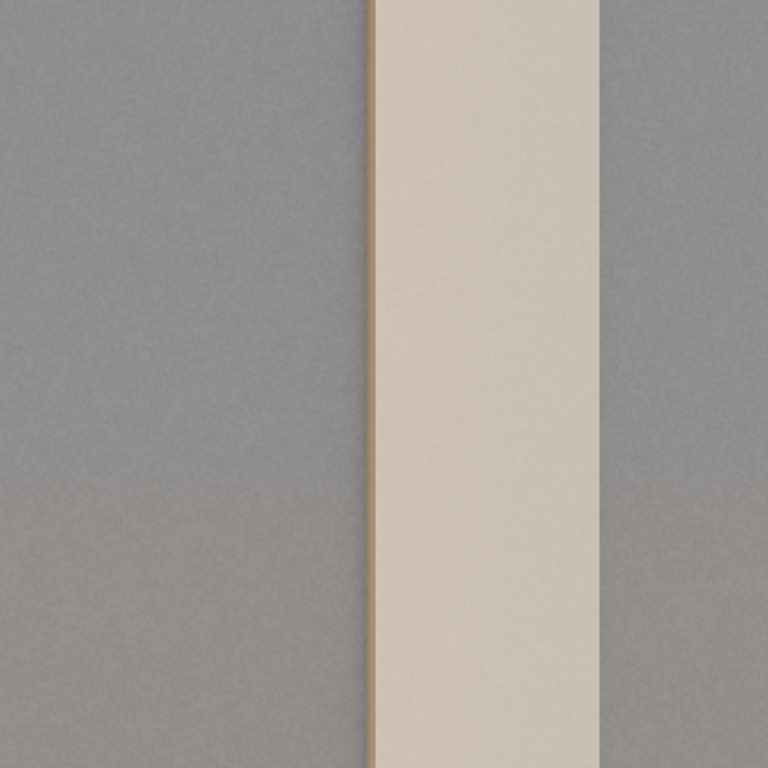
This background is drawn by a Shadertoy shader. Its source:

```glsl
// A pale upright board with a thin tan side edge, standing before a grey wall.
// Soft vertical steps lay out the bands; gentle gradients shade them, and
// layered value noise gives the surfaces a fine matte grain.

// Horizontal places, in canvas widths
const float SIDE_LEFT = 0.4758;
const float FACE_LEFT = 0.4891;
const float FACE_RIGHT = 0.7806;
const float EDGE_BLUR = 0.0016;

// Colours
const vec3 WALL_TOP = vec3(0.559, 0.557, 0.557);
const vec3 WALL_BOTTOM = vec3(0.572, 0.560, 0.544);
const vec3 FACE_WARM = vec3(0.800, 0.758, 0.704);
const vec3 FACE_COOL = vec3(0.787, 0.748, 0.700);
const vec3 SIDE_DARK = vec3(0.545, 0.475, 0.400);
const vec3 SIDE_LIGHT = vec3(0.655, 0.560, 0.455);

// Shading and grain
const float SHADOW_WIDTH = 0.010;
const float SHADOW_DEPTH = 0.12;
const float RIM_LIGHT = 0.018;
const float WALL_GRAIN = 0.034;
const float FACE_GRAIN = 0.018;
const float FINE_CELLS = 240.0;
const float COARSE_CELLS = 75.0;

float hash(vec2 p) {
    vec3 q = fract(vec3(p.xyx) * 0.1031);
    q += dot(q, q.yzx + 33.33);
    return fract((q.x + q.y) * q.z);
}

float valueNoise(vec2 p) {
    vec2 cell = floor(p);
    vec2 f = fract(p);
    f = f * f * (3.0 - 2.0 * f);
    float low = mix(hash(cell), hash(cell + vec2(1.0, 0.0)), f.x);
    float high = mix(hash(cell + vec2(0.0, 1.0)), hash(cell + vec2(1.0, 1.0)), f.x);
    return mix(low, high, f.y);
}

// Grain centred on zero
float grain(vec2 uv) {
    float fine = valueNoise(uv * FINE_CELLS) - 0.5;
    float coarse = valueNoise(uv * COARSE_CELLS + 17.0) - 0.5;
    return 0.75 * fine + 0.25 * coarse;
}

// Soft step that never gets narrower than a pixel
float softEdge(float place, float x) {
    float blur = max(EDGE_BLUR, 0.75 / iResolution.x);
    return smoothstep(place - blur, place + blur, x);
}

vec3 wallColor(vec2 uv) {
    vec3 color = mix(WALL_BOTTOM, WALL_TOP, smoothstep(0.0, 0.9, uv.y));
    // Contact shadow beside the board's tan edge, with a wide faint falloff
    float gap = max(SIDE_LEFT - uv.x, 0.0);
    float shadow = exp(-gap / SHADOW_WIDTH) + 0.2 * exp(-gap / (6.0 * SHADOW_WIDTH));
    shadow *= step(uv.x, FACE_LEFT);
    // Slight darkening just past the right edge
    float past = max(uv.x - FACE_RIGHT, 0.0);
    shadow += 0.25 * exp(-past / SHADOW_WIDTH) * step(FACE_LEFT, uv.x);
    return color * (1.0 - SHADOW_DEPTH * shadow);
}

vec3 sideColor(vec2 uv) {
    float across = (uv.x - SIDE_LEFT) / (FACE_LEFT - SIDE_LEFT);
    vec3 color = mix(SIDE_DARK, SIDE_LIGHT, smoothstep(0.0, 0.75, across));
    return color * mix(1.02, 0.98, uv.y);
}

vec3 faceColor(vec2 uv) {
    float across = (uv.x - FACE_LEFT) / (FACE_RIGHT - FACE_LEFT);
    vec3 color = mix(FACE_WARM, FACE_COOL, smoothstep(0.0, 1.0, across));
    float rim = exp(-abs(uv.x - FACE_LEFT) / 0.004);
    return color + RIM_LIGHT * rim;
}

void mainImage(out vec4 fragColor, in vec2 fragCoord) {
    vec2 uv = fragCoord / iResolution.xy;

    // Band masks
    float side = softEdge(SIDE_LEFT, uv.x);
    float face = softEdge(FACE_LEFT, uv.x);
    float beyond = softEdge(FACE_RIGHT, uv.x);

    // Bands from left to right
    vec3 wall = wallColor(uv);
    vec3 color = mix(wall, sideColor(uv), side);
    color = mix(color, faceColor(uv), face);
    color = mix(color, wall, beyond);

    // Surface grain, quieter on the board
    float onBoard = side * (1.0 - beyond);
    color += grain(uv) * mix(WALL_GRAIN, FACE_GRAIN, onBoard);

    fragColor = vec4(color, 1.0);
}
```
